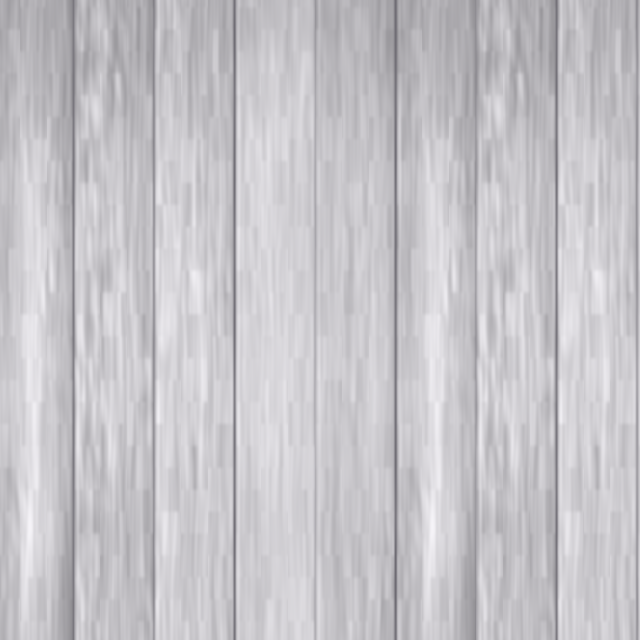
Write a Shadertoy shader that draws this texture.

```glsl
// Pale grey vertical wooden boards with streaked grain and thin dark seams.

const float BOARD_WIDTH  = 0.1258;  // pitch of the seams
const float FIRST_SEAM   = 0.1150;  // first seam right of the left edge
const float BOARD_KINDS  = 5.0;     // boards repeat after this many
const float SEAM_RADIUS  = 0.0023;
const float SHADE_RADIUS = 0.0110;  // soft shading beside a seam
const float PATCH_ROWS   = 14.6;    // rows of broken streaks down the canvas
const float STREAK_DEPTH = 0.125;
const float FLECK_DEPTH  = 0.13;
const vec3  TINT         = vec3(0.0, -0.007, 0.010);
const vec3  SEAM_COLOR   = vec3(0.43, 0.42, 0.45);

// Per kind of board: mean tone, left-to-right tilt, grain roughness
const float TONE[5]  = float[5](0.745, 0.765, 0.795, 0.822, 0.768);
const float TILT[5]  = float[5](-0.03, -0.02, -0.035, -0.01, -0.055);
const float ROUGH[5] = float[5](0.65, 1.0, 0.85, 0.30, 0.35);
// Darkness of each seam, left to right
const float SEAM[9] = float[9](0.5, 0.72, 0.55, 0.88, 0.30, 0.92, 0.36, 0.82, 0.50);

vec2 hashGradient(vec2 cell) {
    vec3 h = fract(cell.xyx * vec3(0.1031, 0.1030, 0.0973));
    h += dot(h, h.yzx + 33.33);
    float angle = 6.28318 * fract((h.x + h.y) * h.z);
    return vec2(cos(angle), sin(angle));
}

float gradientNoise(vec2 p) {
    vec2 i = floor(p), f = fract(p);
    vec2 w = f * f * f * (f * (f * 6.0 - 15.0) + 10.0);
    vec2 e = vec2(1.0, 0.0);
    float low  = mix(dot(hashGradient(i), f),
                     dot(hashGradient(i + e.xy), f - e.xy), w.x);
    float high = mix(dot(hashGradient(i + e.yx), f - e.yx),
                     dot(hashGradient(i + e.xx), f - e.xx), w.x);
    return mix(low, high, w.y);
}

// Streaks that hold their tone along one row, then change abruptly
float brokenStreaks(float across, float along) {
    float stagger = 0.5 * mod(floor(across * 3.0), 2.0);
    float row = along * PATCH_ROWS + stagger;
    float k = floor(row);
    float blend = smoothstep(0.86, 1.0, fract(row));
    return mix(gradientNoise(vec2(across * 13.0, k * 3.0 + 0.4)),
               gradientNoise(vec2(across * 13.0, k * 3.0 + 3.4)), blend);
}

// Long and short fibres running along the board
float fibres(float across, float along) {
    float bend = 0.03 * gradientNoise(vec2(across * 2.0, along * 6.0));
    float x = across + bend;
    return 0.55 * gradientNoise(vec2(x * 6.0, along * 1.8))
         + 0.60 * gradientNoise(vec2(x * 13.0 + 31.0, along * 4.0))
         + 0.45 * gradientNoise(vec2(x * 23.0 + 67.0, along * 9.0));
}

// Slanted wavy flecks of the rough boards
float flecks(float across, float along) {
    float wave = 0.5 * gradientNoise(vec2(across * 3.0, along * 11.0));
    float n = gradientNoise(vec2(across * 11.0 + wave + along * 5.0, along * 15.0));
    float region = smoothstep(-0.2, 0.3, gradientNoise(vec2(across * 2.0 + 9.0, along * 4.0)));
    return n * region;
}

float boardTone(int kind, float u, float y) {
    float across = u + float(kind) * 7.0;
    float tone = TONE[kind] + TILT[kind] * (u - 0.5);
    float rough = ROUGH[kind];

    // Rounded board: bright ridge between dark flanks
    if (kind == 0) {
        float ridge = exp(-pow((u - 0.50) / 0.20, 2.0));
        float middle = smoothstep(1.0, 0.60, y) * smoothstep(-0.25, 0.3, y);
        tone += ridge * mix(0.04, 0.125, middle) - 0.035 * smoothstep(0.25, 0.5, abs(u - 0.5));
    }
    // Light left band, and a figured patch near the foot
    if (kind == 2) tone += 0.035 * exp(-pow((u - 0.17) / 0.09, 2.0));
    if (kind == 4) rough += 0.8 * smoothstep(0.24, 0.08, y) * smoothstep(0.25, 0.6, u);

    // Shade toward the top, lighter wear through the middle
    tone -= 0.075 * smoothstep(0.72, 1.02, y);
    tone += 0.025 * exp(-pow((y - 0.42) / 0.28, 2.0));
    if (kind == 0) tone -= 0.035 * smoothstep(0.22, 0.0, y);
    tone += 0.06 * gradientNoise(vec2(across * 1.3, y * 3.0 + 5.0));

    tone += STREAK_DEPTH * mix(0.35, 1.0, rough) * fibres(across, y);
    tone += STREAK_DEPTH * mix(0.40, 0.75, rough) * brokenStreaks(across, y);
    return tone + FLECK_DEPTH * rough * flecks(across, y);
}

void mainImage(out vec4 fragColor, in vec2 fragCoord) {
    vec2 p = fragCoord / iResolution.xy;
    float position = (p.x - FIRST_SEAM) / BOARD_WIDTH + 1.0;
    int kind = int(mod(floor(position), BOARD_KINDS));
    vec3 color = vec3(boardTone(kind, fract(position), p.y)) + TINT;

    // Nearest seam: soft shade, lit right lip, dark gap
    float nearest = floor(position + 0.5);
    float d = (position - nearest) * BOARD_WIDTH;
    float strength = SEAM[int(clamp(nearest, 0.0, 8.0))];
    color -= 0.07 * strength * exp(-abs(d) / SHADE_RADIUS) * (d < 0.0 ? 1.0 : 0.5);
    color += 0.05 * exp(-pow((d - 0.0065) / 0.0025, 2.0));
    float wear = 1.0 + 0.25 * gradientNoise(vec2(nearest * 3.7, p.y * 9.0));
    float gap = exp(-pow(d / SEAM_RADIUS, 2.0)) * strength * wear;
    color = mix(color, SEAM_COLOR, clamp(gap, 0.0, 1.0));

    fragColor = vec4(clamp(color, 0.0, 1.0), 1.0);
}
```
